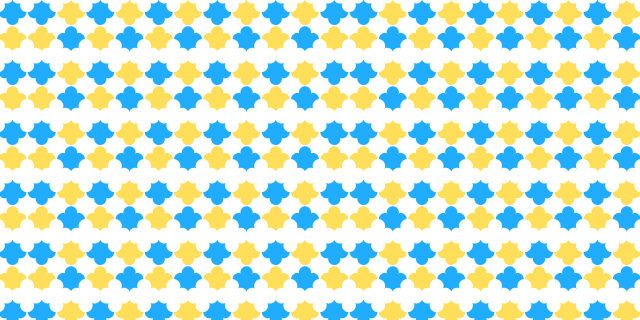
Reproduce this pattern procedurally as a Shadertoy shader.

```glsl
// Mirrored rows of blue and yellow scalloped lobed tiles on white.

float circle(vec2 p, vec2 center, float radius) {
    return length(p - center) - radius;
}

// Tile around the origin: round lobes below, scalloped point above.
float tileDistance(vec2 p) {
    p.x = abs(p.x);

    // Lower half: side and bottom lobes joined by a core
    float lobes = min(circle(p, vec2(14.0, 0.0), 11.0),
                      circle(p, vec2(0.0, -12.0), 11.0));
    float core = max(p.x - 11.0, abs(p.y) - 8.0);

    // Upper half: a block with two circular bites on each side
    float block = max(p.x - 25.0, p.y - 22.0);
    float bites = min(circle(p, vec2(26.3, 12.5), 12.5),
                      circle(p, vec2(10.2, 27.0), 11.3));

    return p.y > 0.0 ? max(block, -bites) : min(lobes, core);
}

void mainImage(out vec4 fragColor, in vec2 fragCoord) {
    // The canvas is 576 units high; y is measured down from the top
    float pixel = 576.0 / iResolution.y;
    vec2 p = vec2(fragCoord.x, iResolution.y - fragCoord.y) * pixel;

    // Columns, and pairs of rows mirrored about their shared gap
    float columnWidth = 52.65;
    float x = p.x - 22.5 + 0.5 * columnWidth;
    float column = floor(x / columnWidth);
    float mirrored = mod(p.y - 46.15 + 54.0, 108.0) - 54.0;
    vec2 local = vec2(x - (column + 0.5) * columnWidth,
                      abs(mirrored) - 24.15);

    // Colours alternate over eleven columns and swap in the lower row
    float place = mod(column, 11.0);
    bool isBlue = place < 0.5 || mod(place, 2.0) > 0.5;
    if (mirrored > 0.0) isBlue = !isBlue;
    vec3 tileColor = isBlue ? vec3(0.13, 0.68, 1.0) : vec3(1.0, 0.87, 0.35);

    float coverage = clamp(0.5 - tileDistance(local) / pixel, 0.0, 1.0);
    fragColor = vec4(mix(vec3(1.0), tileColor, coverage), 1.0);
}
```
